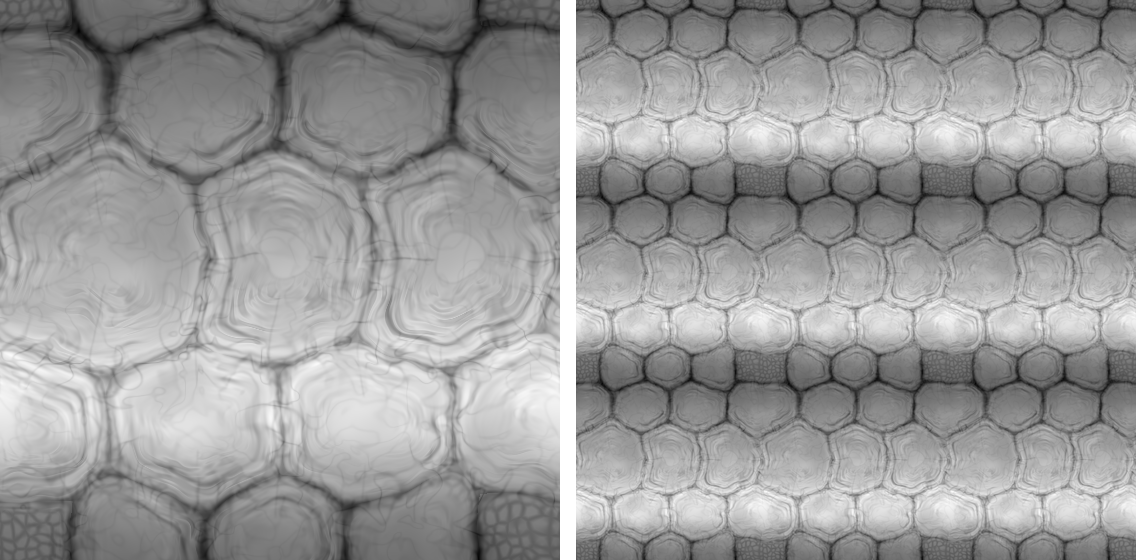
Left, the tile; right, the same tile 3 across and 3 down.
A WebGL 1 fragment shader for this texture:

```glsl
precision highp float;
// Grey reptile scutes: four staggered rows of domed plates, three to a row plus
// a narrow row of four whose first cell is pebbly skin. A wrapped power diagram
// gives the plates; distance to the crease drives growth rings and rims.
uniform vec2 u_resolution;
#define TAU 6.2831853
#define SITES 13
#define METRIC vec2(1.0, 1.25)
#define WARP 0.02
#define CREASE_WIDTH 0.0055
#define CREASE_DEPTH 0.25
#define RING_FREQ 115.0
#define RING_DEPTH 0.11
#define DISC_RADIUS 0.043
#define PEBBLES 44.0
#define WISP_DEPTH 0.13

float hash(vec2 p) { return fract(sin(dot(p, vec2(127.1, 311.7))) * 43758.545); }
float bump(float x, float width) { return exp(-x * x / (width * width)); }
vec2 wrapDelta(vec2 d) { return d - floor(d + 0.5); }

// Value noise that wraps after "per" cells
float noise(vec2 p, vec2 per) {
  vec2 i = floor(p), f = fract(p);
  f = f * f * (3.0 - 2.0 * f);
  vec2 a = mod(i, per), b = mod(i + 1.0, per);
  return mix(mix(hash(a), hash(vec2(b.x, a.y)), f.x),
             mix(hash(vec2(a.x, b.y)), hash(b), f.x), f.y);
}
float wrapNoise(vec2 uv, float n) {
  return 0.6 * noise(uv * n, vec2(n)) + 0.4 * noise(uv * n * 2.0 + 0.5, vec2(n * 2.0));
}

// Cellular noise: distance between the two nearest pebbles
float pebbles(vec2 p) {
  vec2 cell = floor(p * PEBBLES), f = fract(p * PEBBLES);
  float near = 8.0, next = 8.0;
  for (int k = 0; k < 9; k++) {
    vec2 o = vec2(mod(float(k), 3.0), floor((float(k) + 0.5) / 3.0)) - 1.0;
    vec2 id = mod(cell + o, PEBBLES);
    float d = length(o + 0.1 + 0.8 * vec2(hash(id), hash(id + 57.0)) - f);
    next = min(next, max(near, d));
    near = min(near, d);
  }
  return next - near;
}

// Plate centre (xy) and power weight (z)
vec3 site(float i) {
  bool narrow = i > 8.5;
  float row = narrow ? 0.0 : 1.0 + floor((i + 0.5) / 3.0);
  float col = narrow ? i - 9.0 : mod(i + 0.5, 3.0) - 0.5;
  float middle = row == 2.0 ? 1.0 : 0.0, first = col < 0.5 ? 1.0 : 0.0;
  float x = narrow ? col / 4.0 - 0.006 : (col + 0.5 * middle) / 3.0 - 0.02 * middle;
  if (!narrow) x += 0.022 * sin(TAU * x);
  float turn = TAU * row / 4.0;
  float y = row / 4.0 + 0.0325 - 0.0075 * cos(turn) - 0.0335 * sin(turn);
  return vec3(x, y, narrow ? 0.006 * first : 0.009 + 0.021 * middle + 0.012 * first);
}

float softMin(float a, float b, float k) {
  float h = max(k - abs(a - b), 0.0) / k;
  return min(a, b) - h * h * k * 0.25;
}

void main() {
  vec2 uv = gl_FragCoord.xy / u_resolution;
  vec2 bend = vec2(wrapNoise(uv, 13.0), wrapNoise(uv + 0.37, 13.0)) - 0.5;
  vec2 p = uv + WARP * bend + 0.004 * sin(TAU * (uv.yx * 3.0 + 0.2));
  p.x -= 0.03 * max(0.0, 1.0 - abs(uv.y - 0.538) / 0.16);  // kinked middle row

  // Nearest plate, then distance to its border
  float power = 9.0, id = 0.0, edge = 1.0;
  vec2 d = vec2(0.0);
  for (int i = 0; i < SITES; i++) {
    vec3 s = site(float(i));
    vec2 v = wrapDelta(p - s.xy);
    float f = dot(v * v, METRIC) - s.z;
    if (f < power) { power = f; d = v; id = float(i); }
  }
  for (int i = 0; i < SITES; i++) {
    vec3 s = site(float(i));
    vec2 v = wrapDelta(p - s.xy);
    float gap = length((v - d) * METRIC);
    if (gap > 0.001) edge = softMin(edge, (dot(v * v, METRIC) - s.z - power) / (2.0 * gap), 0.022);
  }
  edge = max(edge, 0.0);

  // Light falls off from the lower rows to the shaded top
  float tone = 0.635 + 0.18 * cos(TAU * (uv.y - 0.38)) + 0.06 * cos(2.0 * TAU * (uv.y - 0.27));
  float shade = smoothstep(0.72, 0.42, tone), radius = length(d);
  float patchy = wrapNoise(uv + 0.13, 9.0);

  // Growth rings: streaks along the border, darker on shaded flanks and lower sides
  float around = (atan(d.y, d.x) / TAU + 0.5) * 14.0;
  float depth = (edge + 0.022 * bend.y) * RING_FREQ + 20.0;
  float streak = 0.6 * noise(vec2(around, depth + id * 7.0), vec2(14.0, 256.0))
               + 0.4 * noise(vec2(around * 2.0, depth * 1.9 + id * 5.0), vec2(28.0, 256.0));
  float rings = smoothstep(0.03, 0.09, radius) * smoothstep(0.0, 0.012, edge)
              * (0.25 + 1.2 * smoothstep(0.3, 0.65, patchy));
  float flank = max(shade * smoothstep(0.05, 0.11, abs(d.x)), 0.5 * smoothstep(0.0, 0.08, -d.y));
  float light = 1.0 + 2.0 * RING_DEPTH * (1.0 + 0.5 * shade) * (streak - 0.5) * rings;
  light -= 0.32 * flank * smoothstep(0.48, 0.75, streak) * rings;

  // Pale rim, inner step, and on some middle plates a disc with cross sutures
  float middle = id > 2.5 && id < 5.5 ? 1.0 : 0.0, marked = middle * step(3.5, id);
  light += 0.06 * bump(edge - 0.021, 0.010);
  light -= 0.2 * smoothstep(0.35, 0.65, patchy) * bump(edge - 0.040 - 0.02 * bend.x, 0.0045);
  float disc = radius - DISC_RADIUS - 0.012 * bend.x;
  light += marked * (0.03 * smoothstep(0.006, -0.006, disc) - 0.05 * bump(disc, 0.003));
  float suture = 0.06 * bump(d.x, 0.0025) + 0.13 * marked * bump(d.y, 0.0025);
  light -= suture * smoothstep(0.0, 0.01, disc) * smoothstep(0.2, 0.6, wrapNoise(uv + 0.7, 20.0));
  light += 0.09 * (1.0 - shade) * (1.0 - middle) * bump(length(d + 0.012 + 0.05 * bend), 0.06);

  // Fine folds wander over the plates, thickest near the creases
  vec2 drift = uv + 0.05 * bend;
  float fold = abs(wrapNoise(drift, 16.0) - 0.5), thin = abs(wrapNoise(drift + 0.41, 27.0) - 0.5);
  light -= WISP_DEPTH * (0.25 + exp(-edge / 0.025)) * (bump(fold, 0.035) + bump(thin, 0.05) - 0.4);

  // Pebbly skin in the narrow gap and at wide corners
  float skin = id == 9.0 ? smoothstep(0.0, 0.025, edge) : 0.6 * smoothstep(0.010, 0.018, power);
  light = mix(light, 0.74 + 0.22 * smoothstep(0.0, 0.6, pebbles(uv + 0.03 * bend)), 0.8 * skin);

  // Frayed double creases, wider and darker in the shade
  float worn = 0.2 + 1.6 * wrapNoise(uv + 0.61, 17.0);
  float fray = edge + 0.012 * (wrapNoise(uv + 0.23, 32.0) - 0.5);
  float width = CREASE_WIDTH * (0.75 + 0.7 * shade) * (0.4 + 0.6 * worn);
  light -= CREASE_DEPTH * (0.35 + 0.6 * worn) * (0.85 + 0.35 * shade) * bump(fray, width);
  light -= 0.16 * (1.4 - worn) * bump(fray - 0.011 - 0.02 * bend.y, 0.0035);
  light -= (0.05 + 0.24 * shade) * (0.5 + 0.5 * worn) * exp(-edge / 0.019);
  light += 0.2 * (patchy - 0.5);
  gl_FragColor = vec4(vec3(clamp(tone * light, 0.0, 1.0)), 1.0);
}
```
